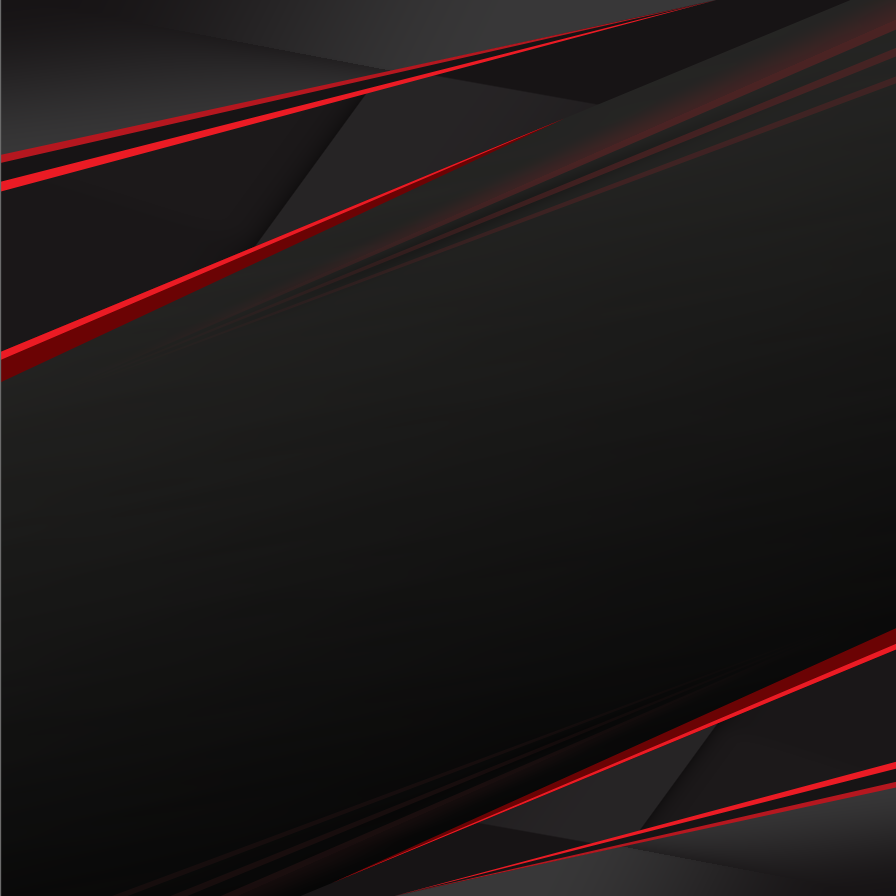
Write a Shadertoy shader that draws this background.

```glsl
// Dark diagonal backdrop: a charcoal gradient framed by two faceted corner panels
// with tapering red trims. One panel is built from sloped half-planes in corner
// space, then reused, turned half round and scaled, for the opposite corner.

const vec3 FIELD_LIGHT = vec3(0.143, 0.142, 0.136);
const vec3 FIELD_DARK  = vec3(0.024, 0.023, 0.023);
const vec3 PANEL_DARK  = vec3(0.090, 0.078, 0.083);
const vec3 PANEL_MID   = vec3(0.110, 0.098, 0.102);
const vec3 FACET_LIGHT = vec3(0.150, 0.140, 0.145);
const vec3 SHEET_LIGHT = vec3(0.220, 0.217, 0.220);
const vec3 RED_BRIGHT  = vec3(0.920, 0.105, 0.140);
const vec3 RED_MID     = vec3(0.710, 0.090, 0.120);
const vec3 RED_DEEP    = vec3(0.420, 0.010, 0.015);
const vec3 STREAK_RED  = vec3(0.340, 0.135, 0.140);
const vec3 RIM_GREY    = vec3(0.420);

const float SMALL_PANEL = 0.70;     // size of the lower right panel
const float EDGE_START  = 0.393;    // panel border: height at the side and slope
const float EDGE_SLOPE  = 0.414;
const float UPPER_TIP   = 0.63;     // where the border trim ends on each panel
const float LOWER_TIP   = 0.90;
const float RIM_WIDTH   = 0.0013;
const float GRAIN       = 0.005;

float hash(vec2 p) {
    return fract(sin(dot(p, vec2(127.1, 311.7))) * 43758.5453);
}

float noise(vec2 p) {
    vec2 i = floor(p), f = fract(p);
    f = f * f * (3.0 - 2.0 * f);
    return mix(mix(hash(i), hash(i + vec2(1, 0)), f.x),
               mix(hash(i + vec2(0, 1)), hash(i + vec2(1, 1)), f.x), f.y);
}

// Smooth coverage of the side where d is positive
float cover(float d, float px) {
    return clamp(d / px + 0.5, 0.0, 1.0);
}

// Distance below a line that rises to the right (y runs downward)
float below(vec2 q, float start, float slope) {
    return q.y - start + slope * q.x;
}

// Trim of given thickness at the side, narrowing to nothing at tipX
float trim(vec2 q, float start, float slope, float width, float tipX, float px) {
    float d = below(q, start, slope);
    float w = width * max(0.0, 1.0 - q.x / tipX);
    return cover(d, px) - cover(d - w, px);
}

// Fan of faint red streaks beside the panel, widening to the right
vec3 addStreaks(vec3 col, vec2 q, float strength, float px) {
    float fade = smoothstep(0.02, 0.75, q.x);
    float gap = below(q, 0.472, 0.420);
    float middle = smoothstep(0.2, 0.5, q.x) * (1.0 - smoothstep(0.55, 1.0, q.x));
    col *= 1.0 - 0.25 * middle * exp(-pow(gap / 0.012, 2.0));
    for (int i = 0; i < 3; i++) {
        float k = float(i);
        float d = below(q, 0.465, 0.432 - 0.030 * k);
        float width = 0.0012 + max(q.x - 0.07, 0.0) * (0.011 - 0.002 * k);
        float line = cover(d + width, px) - cover(d, px);
        float halo = i == 0 ? smoothstep(-0.055 * q.x - px, 0.0, d) * (1.0 - cover(d, px)) : 0.0;
        float mask = max(line * (0.75 - 0.1 * k), halo * 0.6);
        col = mix(col, STREAK_RED, mask * fade * strength);
    }
    return col;
}

// Grey sheet filling the outermost corner, folded along a shallow diagonal
vec3 cornerSheet(vec2 q, float px) {
    float fold = below(q, -0.004, -0.190);
    float lower = smoothstep(0.0, 0.19, q.y + 0.12 * q.x);
    float upper = smoothstep(0.05, 0.60, q.x + 0.5 * q.y);
    float light = mix(upper, lower, cover(fold, px * 6.0));
    float shade = step(0.0, fold) * exp(-fold / 0.018) * smoothstep(0.08, 0.3, q.x);
    return mix(PANEL_DARK, SHEET_LIGHT, light * (1.0 - 0.5 * shade));
}

vec3 addPanel(vec3 col, vec2 q, float tip, float px) {
    // Facets: a dark wedge, a lit plate and a shaded plate
    float ridge = q.x - 0.404 + 0.728 * (q.y - 0.111);
    float crease = below(q, -0.002, -0.178);
    vec3 lit = mix(FACET_LIGHT, PANEL_MID, smoothstep(0.10, 0.45, ridge));
    vec3 shaded = PANEL_MID * (1.0 - 0.4 * exp(min(ridge, 0.0) / 0.018));
    shaded *= 1.0 - 0.08 * smoothstep(-0.02, 0.02, below(q, 0.18, -0.32));
    vec3 body = mix(shaded, lit, cover(ridge, px * 1.5));
    body = mix(PANEL_DARK, body, cover(crease, px * 1.5));

    // Corner sheet and the two upper trims
    float sheetEdge = cover(below(q, 0.175, 0.219), px);
    body = mix(body, PANEL_DARK, 1.0 - cover(below(q, 0.207, 0.260), px));
    body = mix(cornerSheet(q, px), body, sheetEdge);
    body = mix(body, RED_MID, trim(q, 0.173, 0.216, 0.009, 0.80, px));
    body = mix(body, RED_BRIGHT, trim(q, 0.203, 0.254, 0.011, 0.80, px));

    // Panel outline, then the double trim along it
    col = mix(col, body, 1.0 - cover(below(q, EDGE_START, EDGE_SLOPE), px));
    col = mix(col, RED_DEEP, trim(q, EDGE_START, EDGE_SLOPE, 0.034, tip, px));
    return mix(col, RED_BRIGHT, trim(q, EDGE_START, EDGE_SLOPE, 0.009, tip, px));
}

void mainImage(out vec4 fragColor, in vec2 fragCoord) {
    vec2 uv = fragCoord / iResolution.xy;
    float px = 1.0 / min(iResolution.x, iResolution.y);
    vec2 upper = vec2(uv.x, 1.0 - uv.y);
    vec2 lower = vec2(1.0 - uv.x, uv.y) / SMALL_PANEL;

    // Central field darkening toward the lower right, with brushed grain
    float fall = clamp((upper.y + 0.3 * upper.x - 0.36) / 0.74, 0.0, 1.0);
    vec3 col = mix(FIELD_LIGHT, FIELD_DARK, fall);
    col += GRAIN * (noise(vec2(uv.x * 7.0, (uv.y - 0.2 * uv.x) * 80.0)) - 0.5);

    col = addStreaks(col, upper, 1.0, px);
    col = addStreaks(col, lower, 0.3, px / SMALL_PANEL);
    col = addPanel(col, upper, UPPER_TIP, px);
    col = addPanel(col, lower, LOWER_TIP, px / SMALL_PANEL);
    col = mix(col, RIM_GREY, 1.0 - cover(uv.x - RIM_WIDTH, px));
    fragColor = vec4(clamp(col, 0.0, 1.0), 1.0);
}
```
